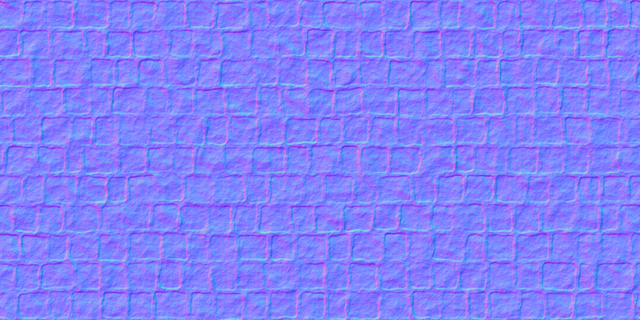
Write a WebGL 1 fragment shader that draws this texture map.

```glsl
precision highp float;

// Tangent-space normal map of worn cobblestones laid in uneven courses.
// A height field (rounded stones + gradient noise) is differentiated and
// its normal is packed into RGB, with green pointing down the canvas.

uniform vec2 u_resolution;

const vec2  STONES = vec2(23.0, 11.0);     // stones across, courses down
const vec2  TILE = vec2(2.0, 1.0);         // canvas size in height units
const float JOINT_JITTER = 0.20;           // sideways shift of upright joints
const float JOINT_HALF_WIDTH = 0.0022;
const float CORNER_RADIUS = 0.013;
const float BEVEL = 0.0075;
const float STONE_HEIGHT = 0.0023;
const float COURSE_WAVE = 0.010;           // bend of the long joints
const float EDGE_CHIP = 0.006;             // raggedness of stone outlines
const float STONE_SKEW = 0.07;             // rotation of single stones
const float STONE_TILT = 0.06;             // slope of single stone faces
const float ROUGH_SLOPE = 0.108;           // steepness per noise octave
const float ROUGH_SCALE = 17.0;
const float GRIT = 0.0009;                 // sandy grain in the joints
const float SAMPLE_STEP = 0.0019;
const vec2  LEAN = vec2(0.02, 0.012);      // slight overall tilt of the normals

vec2 hash2(vec2 p) {
  vec3 q = fract(vec3(p.xyx) * vec3(0.1031, 0.1030, 0.0973));
  q += dot(q, q.yzx + 33.33);
  return fract((q.xx + q.yz) * q.zy);
}

// Gradient of one lattice corner, wrapped to the tile
vec2 cornerGradient(vec2 cell, vec2 period, float seed) {
  float angle = 6.2832 * hash2(mod(cell, period) + seed).x;
  return vec2(cos(angle), sin(angle));
}

// Seamless gradient noise; frequency is a whole number
float gradientNoise(vec2 p, float frequency, float seed) {
  vec2 period = TILE * frequency;
  p *= frequency;
  vec2 i = floor(p), f = p - i;
  vec2 w = f * f * f * (f * (f * 6.0 - 15.0) + 10.0);
  vec2 e = vec2(1.0, 0.0);
  float a = dot(cornerGradient(i, period, seed), f);
  float b = dot(cornerGradient(i + e.xy, period, seed), f - e.xy);
  float c = dot(cornerGradient(i + e.yx, period, seed), f - e.yx);
  float d = dot(cornerGradient(i + e.xx, period, seed), f - e.xx);
  return mix(mix(a, b, w.x), mix(c, d, w.x), w.y);
}

// Hewn rock: each octave has equal slope, partly folded into sharp ridges
float roughness(vec2 p) {
  float sum = 0.0, frequency = ROUGH_SCALE;
  for (int octave = 0; octave < 4; octave++) {
    float n = gradientNoise(p, frequency, 17.0 * float(octave) + 5.0);
    sum += mix(n, 0.6 - abs(n), 0.35) * ROUGH_SLOPE * 1.25 / frequency;
    frequency *= 2.0;
  }
  return sum;
}

// Position of the upright joint to the left of a stone, in stone units
float jointX(float column, float course) {
  vec2 id = vec2(mod(column, STONES.x), course);
  return column + (hash2(id + 71.0).x * 2.0 - 1.0) * JOINT_JITTER;
}

float roundedBox(vec2 p, vec2 halfSize, float radius) {
  vec2 q = abs(p) - halfSize + radius;
  return length(max(q, 0.0)) + min(max(q.x, q.y), 0.0) - radius;
}

float surfaceHeight(vec2 p) {
  vec2 pitch = TILE / STONES;
  vec2 bent = p + COURSE_WAVE * vec2(gradientNoise(p, 9.0, 131.0),
                                     gradientNoise(p, 5.0, 157.0));

  // Find the course, then the stone between its two jittered joints
  float row = floor(bent.y / pitch.y);
  float course = mod(row, STONES.y);
  float shift = hash2(vec2(course, 211.0)).x;
  float u = bent.x / pitch.x - shift;
  float column = floor(u);
  if (u < jointX(column, course)) column -= 1.0;
  else if (u >= jointX(column + 1.0, course)) column += 1.0;
  float left = jointX(column, course);
  float right = jointX(column + 1.0, course);

  // Outline, skewed and chipped
  vec2 id = vec2(mod(column, STONES.x), course);
  vec2 skewTone = hash2(id + 311.0);
  vec2 tilt = (hash2(id + 401.0) - 0.5) * STONE_TILT;
  vec2 center = vec2((left + right) * 0.5 + shift, row + 0.5) * pitch;
  vec2 local = bent - center;
  vec2 halfSize = 0.5 * vec2(right - left, 1.0) * pitch - JOINT_HALF_WIDTH;
  vec2 turned = local + (skewTone.x - 0.5) * STONE_SKEW * vec2(-local.y, local.x);
  float edge = roundedBox(turned, halfSize, CORNER_RADIUS)
             + EDGE_CHIP * gradientNoise(p, 34.0, 173.0);

  // Raised face, worn unevenly, with grit left in the joints
  float face = smoothstep(0.0, BEVEL, -edge);
  float wear = mix(0.7, 1.25, skewTone.y) + 0.7 * gradientNoise(p, 8.0, 191.0);
  float grit = GRIT * gradientNoise(p, 90.0, 223.0) * (1.0 - face);
  return face * (STONE_HEIGHT * wear + dot(tilt, local)) + roughness(p) + grit;
}

void main() {
  vec2 p = gl_FragCoord.xy / u_resolution * TILE;
  vec2 e = vec2(SAMPLE_STEP, 0.0);
  vec2 slope = vec2(surfaceHeight(p + e.xy) - surfaceHeight(p - e.xy),
                    surfaceHeight(p + e.yx) - surfaceHeight(p - e.yx));
  slope /= 2.0 * SAMPLE_STEP;
  vec3 normal = normalize(vec3(LEAN + vec2(-slope.x, slope.y), 1.0));
  gl_FragColor = vec4(normal * 0.5 + 0.5, 1.0);
}
```
